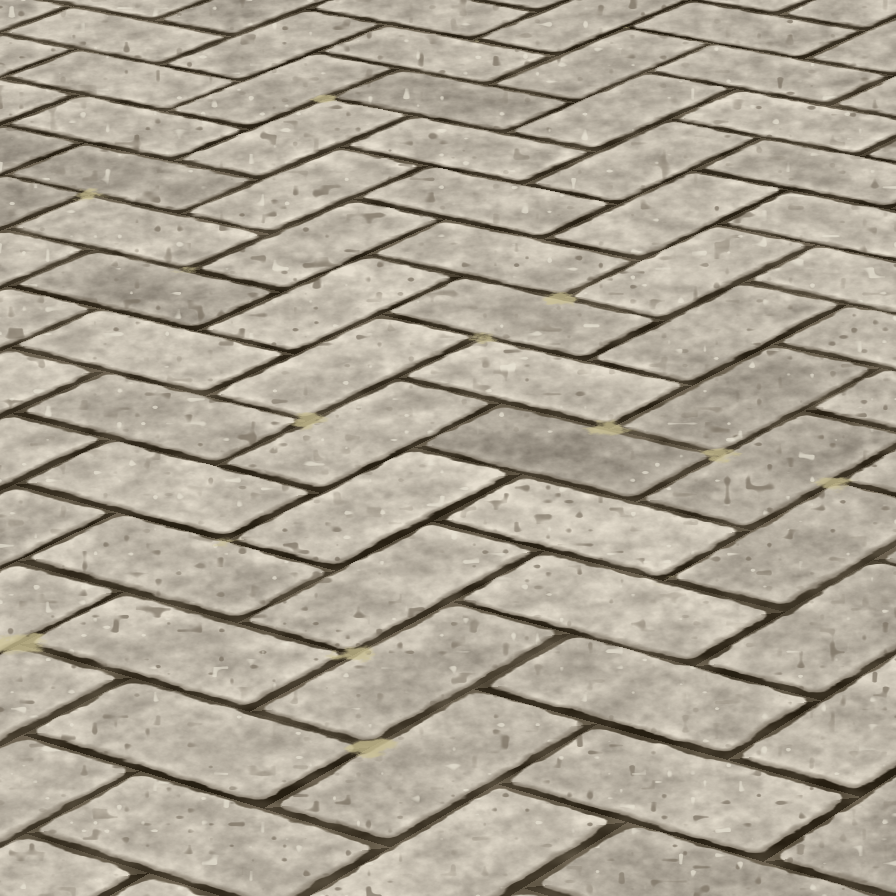
Give the GLSL for this texture, as a Shadertoy shader.

```glsl
// Weathered herringbone paving of concrete bricks, seen at a slant.

const vec3 STONE_SHADE = vec3(0.59, 0.56, 0.51);
const vec3 STONE_LIGHT = vec3(0.87, 0.84, 0.78);
const vec3 SIDE_FACE   = vec3(0.47, 0.43, 0.37);
const vec3 SOIL        = vec3(0.43, 0.39, 0.32);
const vec3 CREVICE     = vec3(0.15, 0.12, 0.07);
const vec3 DRY_MOSS    = vec3(0.80, 0.76, 0.58);

struct Brick {
    vec2 id;        // lower corner on the ground grid
    vec2 halfSize;
    vec2 local;     // position from the brick centre
};

float hash(vec2 p) {
    vec3 q = fract(p.xyx * 0.1031);
    q += dot(q, q.yzx + 33.33);
    return fract((q.x + q.y) * q.z);
}

float noise(vec2 p) {
    vec2 i = floor(p), f = fract(p);
    f = f * f * (3.0 - 2.0 * f);
    return mix(mix(hash(i), hash(i + vec2(1, 0)), f.x),
               mix(hash(i + vec2(0, 1)), hash(i + vec2(1, 1)), f.x), f.y);
}

float fbm(vec2 p) {
    float sum = 0.0, weight = 0.5;
    for (int i = 0; i < 4; i++) {
        sum += weight * noise(p);
        p = mat2(1.6, 1.2, -1.2, 1.6) * p + 17.3;
        weight *= 0.5;
    }
    return sum / 0.9375;
}

// Perspective: canvas position to ground, one brick width per unit.
vec2 canvasToGround(vec2 canvas) {
    mat3 projection = mat3(0.0023, 0.0631, -0.0395,   // down the canvas
                           0.2320, -0.0181, 0.0067,   // across the canvas
                           0.4820, 0.5820, 1.0);      // ground origin
    vec3 g = inverse(projection) * vec3(canvas.x, 1.0 - canvas.y, 1.0);
    g.xy /= g.z;
    return vec2(g.y + g.x, g.y - g.x);
}

// Two cells along x, then two along y, stepping by one on each row.
Brick herringbone(vec2 p) {
    vec2 cell = floor(p);
    float phase = mod(cell.x + cell.y, 4.0);
    bool alongX = phase < 2.0;
    vec2 corner = cell - (alongX ? vec2(phase, 0.0) : vec2(0.0, phase - 2.0));
    vec2 halfSize = alongX ? vec2(1.0, 0.5) : vec2(0.5, 1.0);
    return Brick(corner, halfSize, p - corner - halfSize);
}

float roundedBox(vec2 p, vec2 halfSize, float radius) {
    vec2 q = abs(p) - halfSize + radius;
    return length(max(q, 0.0)) + min(max(q.x, q.y), 0.0) - radius;
}

// 1 beside the two edges that face the viewer, 0 beside the others.
float frontEdge(Brick b) {
    vec2 e = abs(b.local) - b.halfSize;
    return step(0.0, e.x > e.y ? b.local.x : -b.local.y);
}

vec3 stoneColor(Brick b, vec2 p, vec2 canvas, float dist, float front) {
    float tone = 0.54 + 0.22 * (hash(b.id + 71.0) - 0.5);
    tone -= 0.30 * step(0.91, hash(b.id + 23.0));              // odd darker brick
    tone += 0.9 * (fbm(p * 3.5 + hash(b.id) * 40.0) - 0.5);    // stains
    tone += 0.65 * (fbm(canvas * vec2(90.0, 130.0)) - 0.5);    // grain
    tone += 0.18 * smoothstep(-0.20, -0.06, dist);             // worn rim
    vec3 color = mix(STONE_SHADE, STONE_LIGHT, clamp(tone, -0.35, 1.1));

    // Pits and pale grit
    float dirt = smoothstep(0.35, 0.7, noise(p * 1.3 + 9.0));
    float pit = smoothstep(0.80, 0.95, noise(canvas * vec2(85.0, 125.0) + 31.0));
    float grit = smoothstep(0.89, 0.97, noise(canvas * vec2(75.0, 110.0) + 57.0));
    color = mix(color, SIDE_FACE, pit * (0.25 + 0.45 * dirt));
    color = mix(color, vec3(0.91, 0.89, 0.83), 0.7 * grit);

    // Rounded shoulder turning away from the light
    return mix(color, SIDE_FACE, 0.65 * front * smoothstep(-0.065, -0.005, dist));
}

vec3 jointColor(Brick b, vec2 p, float front) {
    float depth = 0.18 + 0.5 * front + 0.9 * (fbm(p * 4.0 + 5.0) - 0.5);
    depth += 0.35 * (hash(b.id + 43.0) - 0.5);
    return mix(SOIL, CREVICE, clamp(depth, 0.0, 1.0));
}

// Tufts scattered on the grid points, where the joints meet.
float mossMask(vec2 p) {
    vec2 node = floor(p + 0.5);
    float size = 0.20 * smoothstep(0.80, 1.0, hash(node + 113.0));
    float ragged = length(p - node) + 0.22 * (fbm(p * 11.0) - 0.5);
    return step(0.01, size) * smoothstep(size, size - 0.09, ragged);
}

void mainImage(out vec4 fragColor, in vec2 fragCoord) {
    vec2 canvas = fragCoord / iResolution.xy;
    vec2 p = canvasToGround(canvas);
    float blur = 0.6 * length(fwidth(p));

    // Brick outline: small shift and chipped edges
    Brick b = herringbone(p);
    vec2 shift = vec2(hash(b.id + 3.0), hash(b.id + 11.0)) - 0.5;
    vec2 local = b.local + vec2(0.014, -0.014) + 0.03 * shift;
    float dist = roundedBox(local, b.halfSize - 0.045, 0.09);
    dist += 0.07 * (fbm(p * 7.0) - 0.5);

    float front = frontEdge(b);
    vec3 stone = stoneColor(b, p, canvas, dist, front);
    vec3 color = mix(stone, jointColor(b, p, front), smoothstep(-blur, blur, dist));
    color = mix(color, DRY_MOSS, 0.75 * mossMask(p));
    fragColor = vec4(color, 1.0);
}
```
